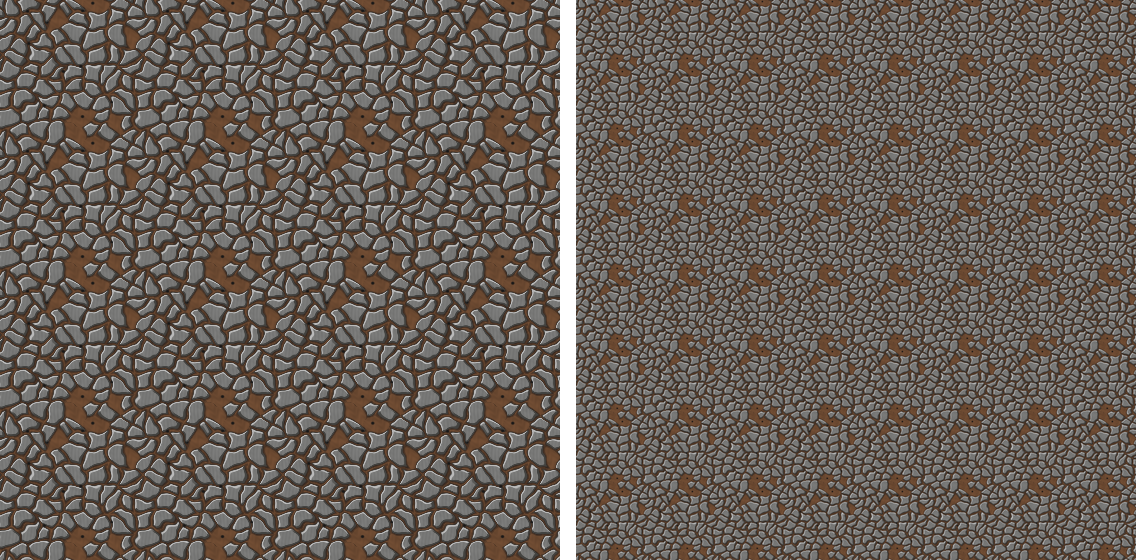
Left, the tile; right, the same tile 2 across and 2 down.
Write a WebGL 1 fragment shader that draws this texture.

```glsl
precision highp float;
uniform vec2 u_resolution;

#define REPEATS 4.0
#define CELLS vec2(8.0, 9.0)
#define JITTER 0.92
#define GAP 0.082
#define GAP_VARIATION 0.03
#define BARE_SHARE 0.05
#define CORNER_SHARPNESS 32.0
#define BEVEL 0.125
#define LIGHT vec2(-0.6, 0.8)
#define TAU 6.2831853

// Hash that wraps with the tile
vec2 hash2(vec2 cell, float seed) {
  vec2 c = mod(cell, CELLS) + seed;
  return fract(sin(vec2(dot(c, vec2(127.1, 311.7)), dot(c, vec2(269.5, 183.3)))) * 43758.545);
}

vec2 toSite(vec2 cell, vec2 p) {
  return cell + 0.5 + JITTER * (hash2(cell, 0.0) - 0.5) - p;
}

// Layered sines with whole periods per tile
float mottle(vec2 t) {
  vec2 a = TAU * t;
  float broad = sin(7.0 * a.x + 4.0 * a.y + 2.0 * sin(5.0 * a.y - 3.0 * a.x));
  float fine = sin(17.0 * a.y - 9.0 * a.x + 2.5 * sin(13.0 * a.x + 6.0 * a.y));
  return 0.6 * broad + 0.4 * fine;
}

// Rounded cell border: xy = outward normal, z = distance; also yields the cell
vec3 cellBorder(vec2 p, out vec2 nearestCell) {
  vec2 base = floor(p);
  vec2 nearest = vec2(9.0);
  nearestCell = base;
  for (int j = -2; j <= 2; j++) {
    for (int i = -2; i <= 2; i++) {
      vec2 cell = base + vec2(float(i), float(j));
      vec2 r = toSite(cell, p);
      if (dot(r, r) < dot(nearest, nearest)) {
        nearest = r;
        nearestCell = cell;
      }
    }
  }
  float total = 0.0;
  vec2 normal = vec2(0.0);
  for (int j = -2; j <= 2; j++) {
    for (int i = -2; i <= 2; i++) {
      vec2 r = toSite(nearestCell + vec2(float(i), float(j)), p);
      vec2 across = r - nearest;
      if (dot(across, across) > 0.0001) {
        vec2 n = normalize(across);
        float weight = exp(-CORNER_SHARPNESS * dot(0.5 * (r + nearest), n));
        total += weight;
        normal += n * weight;
      }
    }
  }
  return vec3(normal / total, -log(total) / CORNER_SHARPNESS);
}

vec3 soilColor(float depth, float side, float noise) {
  vec3 shadow = vec3(0.22, 0.165, 0.135);
  vec3 earth = vec3(0.30, 0.21, 0.15);
  vec3 clay = vec3(0.42, 0.285, 0.19);
  float open = depth + 0.02 * side + 0.015 * noise;
  vec3 color = mix(shadow, earth, smoothstep(0.0, 0.045, open));
  color = mix(color, clay, smoothstep(0.045, 0.115, open));
  return color * (1.0 + 0.07 * noise);
}

vec3 stoneColor(float height, float lit, float noise, float streak) {
  vec3 face = vec3(0.47, 0.47, 0.465) * (1.0 + 0.03 * noise + 0.03 * streak);
  vec3 dark = vec3(0.26, 0.26, 0.25);
  vec3 rim = mix(dark, vec3(0.73), smoothstep(-0.1, 0.5, lit));
  vec3 color = mix(rim, face, smoothstep(BEVEL - 0.05, BEVEL, height));
  return mix(dark, color, smoothstep(0.0, 0.045, height));
}

void main() {
  vec2 t = gl_FragCoord.xy / u_resolution * REPEATS;
  vec2 a = TAU * t;
  float pixel = REPEATS * CELLS.x / u_resolution.x;

  // Bent cell grid, for uneven and partly hollow outlines
  vec2 p = t * CELLS;
  p += 0.16 * sin(3.0 * a.yx + vec2(0.4, 2.1) + sin(2.0 * a));
  p += 0.05 * sin(9.0 * a.yx + vec2(1.7, 0.3) + 2.0 * sin(4.0 * a));

  vec2 cell;
  vec3 border = cellBorder(p, cell);
  float noise = mottle(t);
  float streak = sin(40.0 * a.x + 2.0 * sin(3.0 * a.y));
  float gap = GAP + GAP_VARIATION * sin(2.0 * a.x + a.y + 1.5 * sin(3.0 * a.y - a.x));

  // Height above the soil line; bare cells hold no stone
  bool bare = hash2(cell, 31.0).x < BARE_SHARE;
  float height = bare ? -gap - border.z : border.z - gap;
  float lit = dot(border.xy, LIGHT);
  vec3 soil = soilColor(-height, bare ? -lit : lit, noise);
  vec3 stone = stoneColor(height, lit, noise, streak);
  vec3 color = mix(soil, stone, smoothstep(-0.5 * pixel, 0.5 * pixel, height));

  // Sparse black grit beside the stones
  vec2 grid = t * CELLS;
  vec2 spot = hash2(floor(grid), 57.0);
  float grit = length(fract(grid) - 0.2 - 0.6 * spot) - 0.09;
  float present = step(0.8, hash2(floor(grid), 83.0).x);
  float onSoil = 1.0 - smoothstep(0.02, 0.08, height);
  color = mix(color, vec3(0.09), present * onSoil * (1.0 - smoothstep(-pixel, pixel, grit)));

  gl_FragColor = vec4(color, 1.0);
}
```
